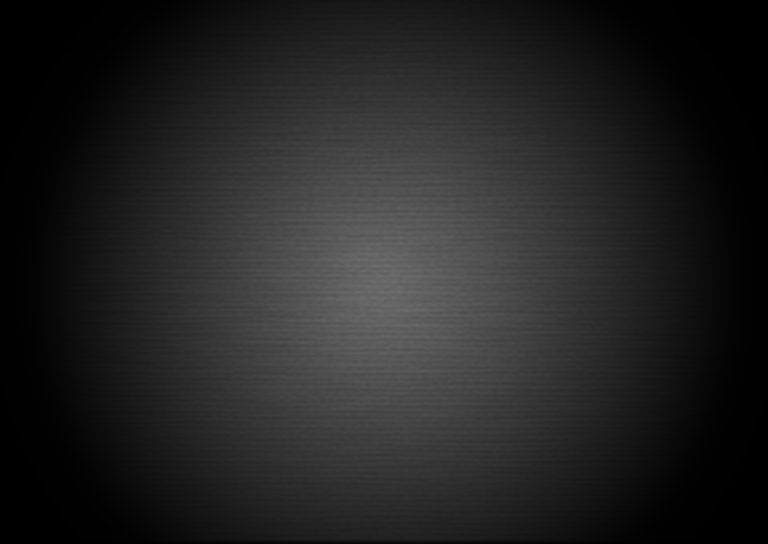
A Shadertoy shader for this background:

```glsl
// Dark brushed fabric lit by a soft round glow, fading to black at the sides.
#define GLOW_CENTER vec2(0.502, 0.475)
#define GLOW_RADIUS 0.66
#define GLOW_PEAK 0.44
#define CORE_SOFTNESS 0.05
#define TAIL_SOFTNESS 0.002
#define LINE_COUNT 98.0
#define LINE_DEPTH 0.028
#define STREAK_DEPTH 0.07
#define GRAIN_DEPTH 0.07
#define BOTTOM_RIM 0.005

const float TAU = 6.28318;

vec2 hashGradient(vec2 cell) {
    vec3 p = fract(cell.xyx * vec3(0.1031, 0.1030, 0.0973));
    p += dot(p, p.yzx + 33.33);
    float angle = TAU * fract((p.x + p.y) * p.z);
    return vec2(cos(angle), sin(angle));
}

float gradientNoise(vec2 p) {
    vec2 cell = floor(p);
    vec2 f = fract(p);
    vec2 u = f * f * f * (f * (f * 6.0 - 15.0) + 10.0);
    float a = dot(hashGradient(cell), f);
    float b = dot(hashGradient(cell + vec2(1, 0)), f - vec2(1, 0));
    float c = dot(hashGradient(cell + vec2(0, 1)), f - vec2(0, 1));
    float d = dot(hashGradient(cell + vec2(1, 1)), f - vec2(1, 1));
    return mix(mix(a, b, u.x), mix(c, d, u.x), u.y);
}

// Nearly linear falloff with a rounded core and a soft tail
float glow(vec2 offset) {
    float r = sqrt(dot(offset, offset) + CORE_SOFTNESS * CORE_SOFTNESS);
    float t = 1.0 - r / GLOW_RADIUS;
    return GLOW_PEAK * 0.5 * (t + sqrt(t * t + TAIL_SOFTNESS));
}

// Fine horizontal threads, uneven streaks and short grain
float weave(vec2 p) {
    float drift = 0.5 * gradientNoise(p * vec2(5.0, 24.0));
    float lines = sin(TAU * (p.y * LINE_COUNT + drift));
    float streaks = gradientNoise(p * vec2(7.0, 130.0) + 17.0);
    float grain = gradientNoise(p * vec2(85.0, 150.0) + 51.0);
    return 1.0 + LINE_DEPTH * lines + STREAK_DEPTH * streaks + GRAIN_DEPTH * grain;
}

void mainImage(out vec4 fragColor, in vec2 fragCoord) {
    vec2 uv = fragCoord / iResolution.xy;
    float aspect = iResolution.x / iResolution.y;
    vec2 p = vec2(uv.x * aspect, uv.y);
    vec2 center = GLOW_CENTER * vec2(aspect, 1.0);

    float shade = glow(p - center) * weave(p);
    shade *= mix(0.3, 1.0, smoothstep(0.0, BOTTOM_RIM * 2.0, uv.y));
    fragColor = vec4(vec3(clamp(shade, 0.0, 1.0)), 1.0);
}
```
